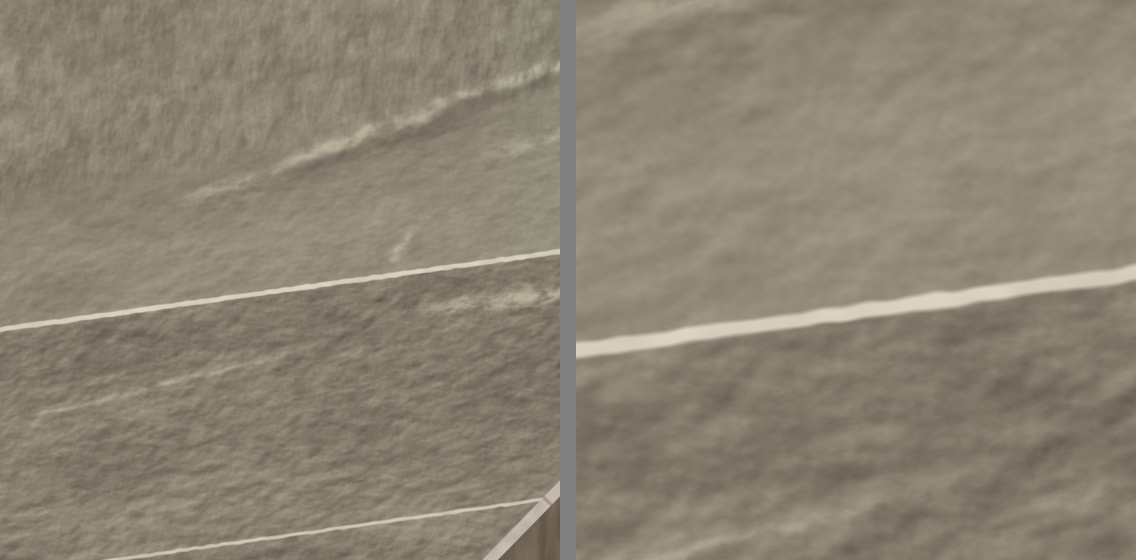
Left, the full canvas; right, a detail of the centre.
Reproduce this texture procedurally as a three.js fragment shader.

```glsl
varying vec2 vUv;

float hash(vec2 p) {
  vec3 q = fract(vec3(p.xyx) * 0.1031);
  q += dot(q, q.yzx + 33.33);
  return fract((q.x + q.y) * q.z);
}

float noise(vec2 p) {
  vec2 cell = floor(p), f = fract(p);
  f = f * f * (3.0 - 2.0 * f);
  return mix(mix(hash(cell), hash(cell + vec2(1.0, 0.0)), f.x),
             mix(hash(cell + vec2(0.0, 1.0)), hash(cell + vec2(1.0, 1.0)), f.x), f.y);
}

float fbm(vec2 p) {
  float sum = 0.0, amp = 0.5;
  for (int i = 0; i < 5; i++) {
    sum += amp * noise(p);
    p = mat2(0.8, 0.6, -0.6, 0.8) * p * 2.03 + 17.3;
    amp *= 0.5;
  }
  return sum;
}

// Soft streak from a to b, fading at both ends
float vein(vec2 p, vec2 a, vec2 b, float width) {
  vec2 ab = b - a;
  float along = dot(p - a, ab) / dot(ab, ab);
  float across = length(p - a - ab * clamp(along, 0.0, 1.0)) / width;
  float ends = smoothstep(-0.1, 0.25, along) * (1.0 - smoothstep(0.85, 1.15, along));
  return exp(-across * across) * ends;
}

// Blend of a rough vertical chip pattern and a finer slanted grain
float stoneHeight(vec2 p, float rough) {
  vec2 slanted = vec2(p.x + 0.25 * p.y, p.y - 0.25 * p.x);
  float fine = fbm(slanted * vec2(34.0, 62.0));
  float chips = fbm(p * vec2(46.0, 31.0) + 8.0);
  return mix(fine, chips, rough);
}

void main() {
  vec2 uv = vUv;
  float aboveJoint = uv.y - 0.4115 - 0.139 * uv.x;
  float upper = smoothstep(-0.003, 0.003, aboveJoint);
  float diagonal = (uv.x - 0.875 - 0.977 * uv.y) * 0.715;

  // Broad tone of each slab
  float cloud = fbm(vec2(uv.x + 0.3 * uv.y, uv.y - 0.25 * uv.x) * vec2(4.0, 9.0));
  float rough = upper * smoothstep(0.13, 0.3, aboveJoint + 0.16 * (cloud - 0.5) - 0.1 * uv.x + 0.03);
  float upperTone = 0.72 - 0.2 * rough;
  float lowerTone = 0.36 - 0.16 * smoothstep(0.3, 1.0, uv.x) * smoothstep(0.12, 0.3, uv.y);
  lowerTone += 0.14 * exp(-pow((aboveJoint + 0.4) / 0.09, 2.0));
  lowerTone += 0.1 * smoothstep(-0.1, 0.0, aboveJoint) * (1.0 - uv.x);
  float tone = mix(lowerTone, upperTone, upper) + 0.75 * (cloud - 0.49);

  // Lit relief and fine mottling
  float height = stoneHeight(uv, rough);
  float relief = height - stoneHeight(uv + vec2(-0.004, 0.005), rough);
  float calm = upper * (1.0 - rough);
  tone += relief * mix(1.05, 0.55, calm) + (height - 0.48) * mix(0.75, 0.4, calm);
  tone += (noise(uv * 210.0) - 0.5) * 0.1;

  // Mineral veins with ragged edges and a shadow beneath
  vec2 warp = vec2(fbm(uv * 18.0), fbm(uv * 21.0 + 40.0)) - 0.48;
  vec2 p = uv + warp * vec2(0.03, 0.035);
  float ragged = smoothstep(0.25, 0.65, height);
  float streaks = 0.75 * vein(p, vec2(0.32, 0.635), vec2(0.65, 0.762), 0.012);
  streaks += 0.85 * vein(p, vec2(0.58, 0.735), vec2(1.08, 0.92), 0.012);
  streaks += 0.5 * vein(p, vec2(0.86, 0.727), vec2(1.08, 0.77), 0.012);
  streaks += 1.1 * vein(p, vec2(0.75, 0.44), vec2(1.1, 0.492), 0.014);
  streaks += 0.55 * vein(uv + warp * 0.02, vec2(0.05, 0.258), vec2(0.52, 0.366), 0.004);
  streaks += 0.25 * vein(p, vec2(0.64, 0.13), vec2(0.74, 0.27), 0.009);
  streaks += 1.3 * vein(p, vec2(0.695, 0.535), vec2(0.727, 0.585), 0.008);
  tone += streaks * (0.3 + 0.75 * ragged);
  tone -= 0.38 * vein(p, vec2(0.46, 0.665), vec2(1.08, 0.893), 0.018) * (1.0 - min(streaks, 1.0));

  vec3 darkStone = vec3(0.45, 0.41, 0.36);
  vec3 lightStone = vec3(0.62, 0.58, 0.51);
  vec3 color = mix(darkStone, lightStone, clamp(tone, -0.35, 1.6));
  color += vec3(-0.012, 0.002, 0.0) * smoothstep(0.5, 1.0, uv.x) * upper;

  // Brown slab beyond the diagonal strip
  float corner = smoothstep(0.0, 0.004, diagonal);
  float streak = fbm(uv * vec2(70.0, 14.0));
  color = mix(color, mix(vec3(0.34, 0.29, 0.24), vec3(0.52, 0.46, 0.4), streak), corner);

  // Pale slanted joints, thinner below
  vec3 grout = vec3(0.87, 0.84, 0.77);
  for (int i = 0; i < 2; i++) {
    float k = float(i);
    float wobble = (noise(uv * 75.0 + k * 9.0) - 0.5) * 0.0022;
    float d = abs(uv.y - 0.4115 + 0.44 * k - (0.139 + 0.002 * k) * uv.x + wobble);
    float halfWidth = 0.0046 - 0.0014 * k;
    float line = 1.0 - smoothstep(halfWidth - 0.0022, halfWidth + 0.0018, d);
    float wear = 0.82 + 0.18 * noise(uv * 60.0) - 0.12 * k;
    color += 0.035 * exp(-d * 90.0) * (1.0 - corner);
    color = mix(color, grout, line * wear * (1.0 - corner));
  }

  // Wide diagonal strip with a small break where the joint meets it
  float strip = 1.0 - smoothstep(0.0085, 0.0115, abs(diagonal));
  float seam = exp(-pow((uv.x + uv.y - 1.083) / 0.004, 2.0));
  vec3 stripColor = vec3(0.76, 0.72, 0.67) + 0.06 * (noise(uv * 50.0) - 0.5);
  color = mix(color, stripColor - 0.16 * seam, strip);

  gl_FragColor = vec4(color, 1.0);
}
```
